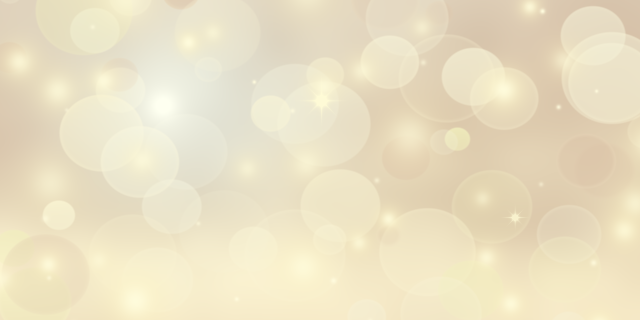
This background is drawn by a Shadertoy shader. Its source:

```glsl
// Soft champagne bokeh: a warm cream backdrop with broad tan and pale patches,
// overlaid by scattered translucent discs, blurred glows, small sparks and stars.
// Scattering uses a low-discrepancy sequence with sine-hash jitter.

float hash(float n) { return fract(sin(n * 12.9898) * 43758.5453); }

float hash2(vec2 c) { return fract(sin(dot(c, vec2(12.9898, 78.233))) * 43758.5453); }

float noise(vec2 p) {
    vec2 c = floor(p), f = fract(p);
    f = f * f * (3.0 - 2.0 * f);
    return mix(mix(hash2(c), hash2(c + vec2(1, 0)), f.x),
               mix(hash2(c + vec2(0, 1)), hash2(c + vec2(1, 1)), f.x), f.y);
}

// Gaussian spot with separate horizontal and vertical radii
float spot(vec2 p, vec2 centre, vec2 radius) {
    vec2 q = (p - centre) / radius;
    return exp(-dot(q, q));
}

// Evenly spread position on the 2 x 1 canvas
vec2 scatter(float i, float seed) {
    vec2 jitter = vec2(hash(i + seed), hash(i + seed + 41.3)) - 0.5;
    vec2 s = fract(i * vec2(0.7549, 0.5698) + seed * 0.137 + jitter * 0.15);
    return s * vec2(2.1, 1.06) - vec2(0.05, 0.03);
}

vec3 backdrop(vec2 p) {
    vec3 col = mix(vec3(0.945, 0.89, 0.755), vec3(0.905, 0.85, 0.725), smoothstep(0.1, 0.45, p.y));
    col = mix(col, vec3(0.88, 0.825, 0.735), smoothstep(0.5, 1.0, p.y));

    // Tan shadows
    float left = spot(p, vec2(0.0, 0.57), vec2(0.27, 0.2));
    float middle = spot(p, vec2(1.22, 0.62), vec2(0.3, 0.16));
    float right = spot(p, vec2(1.85, 0.8), vec2(0.4, 0.32));
    float low = spot(p, vec2(1.65, 0.32), vec2(0.25, 0.12));
    float shade = 0.85 * left + 0.5 * middle + 0.65 * right + 0.4 * low;
    col = mix(col, vec3(0.815, 0.715, 0.615), min(shade, 0.85));

    // Cool pale haze and a cream band along the floor
    col = mix(col, vec3(0.895, 0.905, 0.855), 0.95 * spot(p, vec2(0.58, 0.67), vec2(0.42, 0.33)));
    col = mix(col, vec3(0.995, 0.97, 0.84), 0.75 * spot(p, vec2(0.35, 0.14), vec2(0.95, 0.13)));
    float mottle = noise(p * 3.5 + 7.0) + 0.5 * noise(p * 8.0 + 3.0) - 0.75;
    return col + vec3(0.04, 0.05, 0.05) * mottle;
}

// Translucent discs, slightly wider than tall, some with a brighter rim
vec3 addDiscs(vec3 col, vec2 p) {
    for (float i = 0.0; i < 54.0; i++) {
        float radius = mix(0.035, 0.15, pow(hash(i + 3.1), 1.4));
        vec2 q = (p - scatter(i, 5.0)) * vec2(0.94, 1.03);
        float d = length(q) - radius;
        float fill = 1.0 - smoothstep(-0.0035, 0.0035, d);
        float rim = fill * smoothstep(-0.014, 0.0, d);

        float kind = hash(i + 17.7);
        vec3 tint = mix(vec3(0.935, 0.945, 0.895), vec3(0.985, 0.965, 0.83), hash(i + 29.3));
        if (kind > 0.88 && q.y + p.y < 2.0 * p.y + 0.2) tint = vec3(0.94, 0.935, 0.735);
        if (kind < 0.2) tint = vec3(0.855, 0.755, 0.65);
        float alpha = mix(0.18, 0.68, pow(hash(i + 61.9), 1.5)) * mix(1.25, 0.6, radius / 0.15);
        // Faintly fuller towards the upper edge
        alpha *= 1.0 + 0.2 * q.y / radius;
        col = mix(col, tint, fill * alpha);
        col = mix(col, vec3(0.99, 0.96, 0.83), rim * 0.22 * hash(i + 83.0));
    }
    return col;
}

// Out-of-focus lights with a pale core and a wide yellow halo
vec3 addGlows(vec3 col, vec2 p) {
    for (float i = 0.0; i < 32.0; i++) {
        vec2 centre = scatter(i, 23.0);
        float radius = mix(0.026, 0.085, pow(hash(i + 9.4), 1.6));
        float power = mix(0.45, 1.0, hash(i + 47.0));
        col = mix(col, vec3(0.985, 0.945, 0.765), 0.7 * power * spot(p, centre, vec2(radius * 1.5)));
        col = mix(col, vec3(1.0, 0.99, 0.87), 0.9 * power * spot(p, centre, vec2(radius * 0.7)));
    }
    vec2 lampCentre = vec2(0.51, 0.67);
    float lamp = 0.5 * spot(p, lampCentre, vec2(0.13)) + 0.65 * spot(p, lampCentre, vec2(0.045));
    return mix(col, vec3(0.995, 1.0, 0.94), min(lamp, 1.0));
}

// Eight-rayed star: long axis rays, shorter diagonals and a round core
float star(vec2 p, vec2 centre, float size) {
    vec2 q = (p - centre) / size;
    vec2 r = vec2(q.x + q.y, q.x - q.y) * 0.7071;
    float dist = length(q);
    float rays = exp(-abs(q.x * q.y) * 90.0) * smoothstep(1.0, 0.0, dist);
    float diagonals = exp(-abs(r.x * r.y) * 110.0) * smoothstep(0.9, 0.0, dist);
    return min(rays + 0.8 * diagonals + exp(-dist * dist * 25.0), 1.0);
}

vec3 addSparkles(vec3 col, vec2 p) {
    for (float i = 0.0; i < 18.0; i++) {
        float radius = mix(0.005, 0.011, hash(i + 71.0));
        float power = mix(0.5, 1.0, hash(i + 13.0));
        col = mix(col, vec3(1.0, 0.985, 0.87), power * spot(p, scatter(i, 37.0), vec2(radius)));
    }
    float stars = star(p, vec2(1.005, 0.685), 0.09) + 0.8 * star(p, vec2(1.61, 0.32), 0.05);
    return mix(col, vec3(1.0, 0.985, 0.84), 0.95 * min(stars, 1.0));
}

void mainImage(out vec4 fragColor, in vec2 fragCoord) {
    vec2 p = fragCoord / iResolution.y;
    vec3 col = backdrop(p);
    col = addDiscs(col, p);
    col = addGlows(col, p);
    col = addSparkles(col, p);
    fragColor = vec4(clamp(col, 0.0, 1.0), 1.0);
}
```
